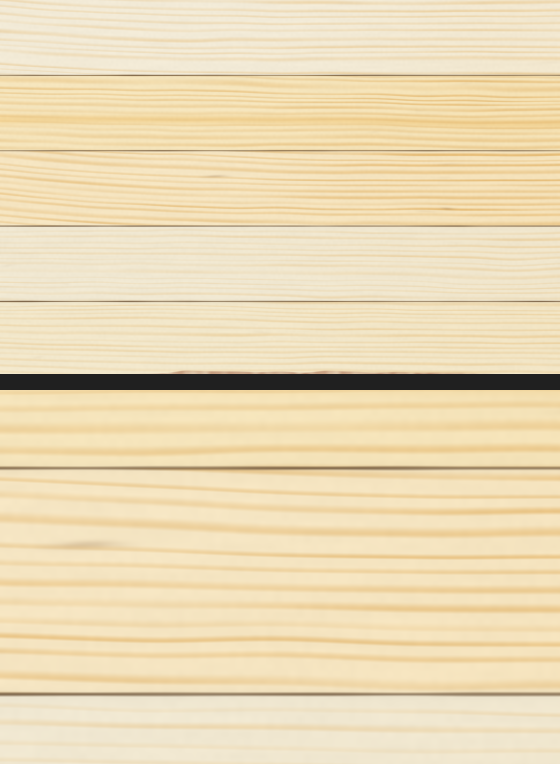
Top, the full canvas; bottom, a detail of the centre.
Give the GLSL for this texture, as a Shadertoy shader.

```glsl
// Five pale pine planks stacked horizontally, with flowing amber grain and thin dark seams.

const float PLANK_HEIGHT = 0.2015;
const vec3 AMBER = vec3(0.90, 0.73, 0.45);
const vec3 HONEY = vec3(0.94, 0.79, 0.50);
const vec3 BROWN = vec3(0.45, 0.35, 0.24);
const vec3 RUST = vec3(0.72, 0.52, 0.40);

// Base wood colour of each plank, top to bottom
const vec3 WOOD[5] = vec3[5](
    vec3(0.950, 0.920, 0.845), vec3(0.962, 0.900, 0.745),
    vec3(0.962, 0.900, 0.765), vec3(0.942, 0.910, 0.825),
    vec3(0.948, 0.908, 0.800));

// Grain of each plank: ring count, downward bend, strength, line width
const vec4 GRAIN[5] = vec4[5](
    vec4(10.0, 0.13, 0.38, 0.20), vec4(13.0, 0.08, 0.62, 0.24),
    vec4(12.0, 0.20, 0.70, 0.22), vec4(12.0, 0.05, 0.30, 0.19),
    vec4(13.0, 0.08, 0.38, 0.19));

float hash(vec2 p) {
    vec3 q = fract(vec3(p.xyx) * 0.1031);
    q += dot(q, q.yzx + 33.33);
    return fract((q.x + q.y) * q.z);
}

float noise(vec2 p) {
    vec2 cell = floor(p), f = fract(p);
    f = f * f * (3.0 - 2.0 * f);
    return mix(mix(hash(cell), hash(cell + vec2(1, 0)), f.x),
               mix(hash(cell + vec2(0, 1)), hash(cell + vec2(1, 1)), f.x), f.y);
}

// Growth lines: a soft ramp that ends in a crisper lower edge
float ringLines(vec2 p, vec4 grain, float seed, float pixel) {
    float flow = grain.y * (1.0 - exp(-2.2 * p.x));
    float wave = 0.08 * (noise(vec2(p.x * 2.2, p.y * 1.5 + seed)) - 0.5)
               + 0.025 * (noise(vec2(p.x * 8.0, p.y * 4.0 + seed)) - 0.5);
    float depth = p.y - flow + wave;
    float ring = depth * grain.x + 0.8 * noise(vec2(seed, depth * 6.0));
    float id = floor(ring), f = ring - id;
    float aa = pixel * grain.x;
    float width = grain.w * (0.7 + 0.6 * hash(vec2(id, seed)));
    float center = 0.55 + 0.2 * (hash(vec2(id + 40.0, seed)) - 0.5);
    float line = smoothstep(center - 1.3 * width - aa, center, f)
               * (1.0 - smoothstep(center, center + 0.7 * width + aa, f));
    float fade = 0.45 + 0.75 * noise(vec2(p.x * 4.0 + id * 7.3, id + seed));
    return line * fade * (0.6 + 0.5 * hash(vec2(id, seed + 9.0)));
}

// Small tapered resin streaks scattered over one plank
float resinFlecks(vec2 p, float seed) {
    float mark = 0.0;
    for (float i = 0.0; i < 5.0; i++) {
        vec2 key = vec2(i * 3.7, seed);
        vec2 center = vec2(1.5 * hash(key), 0.08 + 0.88 * hash(key + 5.0));
        vec2 size = vec2(0.012 + 0.02 * hash(key + 8.0), 0.018);
        vec2 d = (p - center) / size;
        d.y += 0.5 * sin(d.x + i);
        mark += exp(-dot(d, d)) * hash(key + 11.0);
    }
    return min(mark, 1.0);
}

// Thin gap at a plank border, uneven in depth along its length
float seamLine(float dist, float x, float seed, float pixel) {
    float halfWidth = 0.0010 + 0.0006 * noise(vec2(x * 14.0, seed));
    float reach = 0.0010 + 0.5 * pixel;
    float gap = 1.0 - smoothstep(halfWidth - reach, halfWidth + reach, abs(dist));
    return gap * (0.65 + 0.35 * noise(vec2(x * 9.0, seed + 3.0)));
}

void mainImage(out vec4 fragColor, in vec2 fragCoord) {
    float pixel = 1.0 / iResolution.y;
    vec2 p = fragCoord * pixel;
    float row = (1.0 - p.y) / PLANK_HEIGHT;
    int index = int(clamp(floor(row), 0.0, 4.0));
    float seed = float(index) * 17.0 + 3.0;
    vec2 local = vec2(p.x, row - float(index));
    vec4 grain = GRAIN[index];

    // Broad tonal drift, warmer towards the right
    vec3 color = WOOD[index];
    float drift = noise(vec2(p.x * 1.3, local.y * 3.5 + seed)) - 0.4;
    float warmth = grain.z * (0.14 * drift + 0.20 * smoothstep(0.5, 1.5, p.x));
    color = mix(color, HONEY, clamp(warmth, 0.0, 1.0));

    // Wide honey band along the second plank
    float bandY = 0.57 + 0.06 * smoothstep(0.5, 1.5, p.x)
                + 0.04 * (noise(vec2(p.x * 3.0, 2.0)) - 0.5);
    float band = exp(-pow((local.y - bandY) / 0.065, 2.0));
    color = mix(color, HONEY, index == 1 ? 0.60 * band : 0.0);

    // Growth lines and fine fibres
    float lines = ringLines(local, grain, seed, pixel / PLANK_HEIGHT);
    float boost = 0.85 + 0.3 * smoothstep(0.2, 1.3, p.x);
    color = mix(color, AMBER, clamp(lines * grain.z * boost, 0.0, 0.9));
    float fibre = noise(vec2(p.x * 14.0, p.y * 150.0)) - 0.5;
    float grit = noise(p * 150.0) - 0.5;
    color += 0.012 * fibre + 0.010 * grit;

    // Resin streaks, most visible on the third plank
    float streaks = resinFlecks(local, seed);
    color = mix(color, BROWN * 1.4, streaks * (index == 2 ? 0.35 : 0.07));

    // Seams between planks, with a faint shade beside them
    float border = clamp(round(row), 1.0, 4.0);
    float seamDist = (row - border) * PLANK_HEIGHT;
    color *= 1.0 - 0.04 * exp(-abs(seamDist) / 0.003);
    color = mix(color, BROWN, seamLine(seamDist, p.x, border * 5.0, pixel));

    // Thin, broken reddish rim along the bottom
    float span = smoothstep(0.3, 0.5, p.x) * (1.0 - smoothstep(1.1, 1.4, p.x));
    float rim = span * (0.003 + 0.007 * noise(vec2(p.x * 16.0, 8.0)));
    float worn = 1.0 - smoothstep(rim - 0.003, rim + 0.002, p.y);
    worn *= 0.4 + 0.6 * noise(vec2(p.x * 60.0, 4.0));
    color = mix(color, RUST, 0.8 * worn * span);

    fragColor = vec4(clamp(color, 0.0, 1.0), 1.0);
}
```
